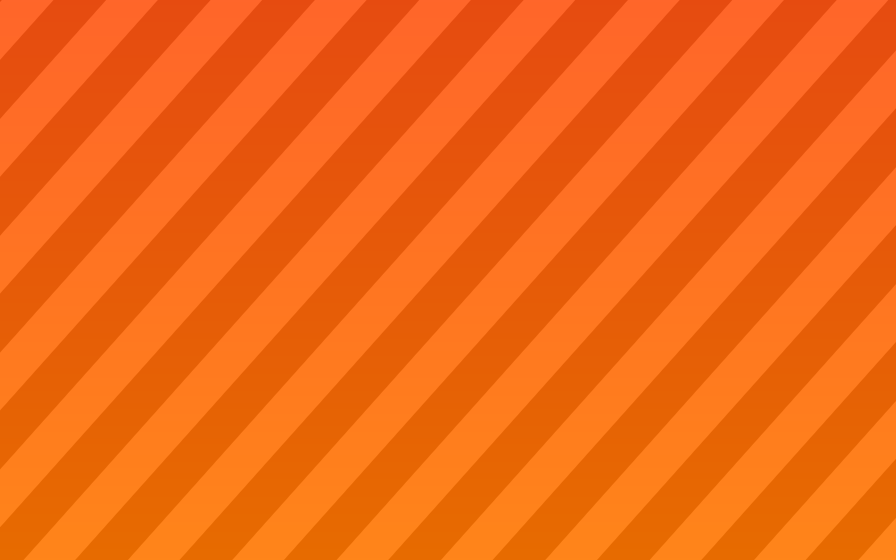
This pattern is drawn by a Shadertoy shader. Its source:

```glsl
// Signed distance to the nearest band edge along the repeat axis, positive inside.
float bandDistance(float position, float period, float bandWidth) {
    float offset = mod(position - 0.5 * bandWidth + 0.5 * period, period) - 0.5 * period;
    return 0.5 * bandWidth - abs(offset);
}

// Coverage of a shape whose edge is softened over one pixel.
float coverage(float signedDistance, float pixelSize) {
    return clamp(signedDistance / pixelSize + 0.5, 0.0, 1.0);
}

vec3 verticalGradient(vec3 topColor, vec3 bottomColor, float depth) {
    return mix(topColor, bottomColor, depth);
}

void mainImage(out vec4 fragColor, in vec2 fragCoord) {
    // Canvas height is one unit; depth runs downward from the top edge.
    vec2 uv = fragCoord / iResolution.y;
    float depth = 1.0 - uv.y;

    // Diagonal stripes, measured along the horizontal.
    const float period = 0.18635;
    const float lightWidth = 0.495 * period;
    const float slant = 0.893;
    const float firstStripe = 0.1896;
    float position = uv.x + slant * depth - firstStripe;
    float pixelSize = length(vec2(1.0, slant)) / iResolution.y;
    float stripe = coverage(bandDistance(position, period, lightWidth), pixelSize);

    // Both stripe tones shift from red-orange to amber.
    vec3 dark = verticalGradient(vec3(0.90, 0.295, 0.063), vec3(0.905, 0.42, 0.0), depth);
    vec3 light = verticalGradient(vec3(1.0, 0.398, 0.163), vec3(1.0, 0.52, 0.10), depth);

    fragColor = vec4(mix(dark, light, stripe), 1.0);
}
```
